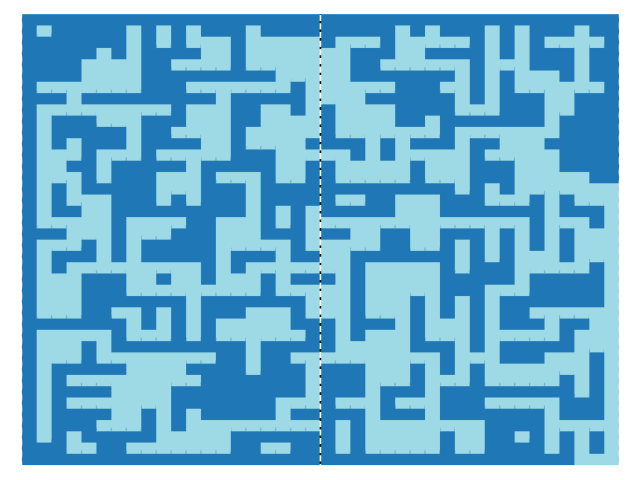
A WebGL 2 fragment shader for this pattern:

```glsl
#version 300 es
precision highp float;
// A framed grid of two interlocking blue trees, split by a dashed centre line.
// Even-even cells seed the dark tree, odd-odd cells the light one; the random
// cells between join them, and some loose tips are absorbed into blobs.

uniform vec2 u_resolution;
out vec4 fragColor;

const vec3 PAPER = vec3(1.0);
const vec3 INK = vec3(0.02, 0.05, 0.10);
const vec3 DARK_BLUE = vec3(0.12, 0.47, 0.71);
const vec3 LIGHT_BLUE = vec3(0.62, 0.85, 0.90);
const vec2 PANEL_MIN = vec2(0.034, 0.031);
const vec2 PANEL_MAX = vec2(0.9675, 0.9705);
const vec2 GRID = vec2(40.0);
const float LIGHT_CHANCE = 0.54;
const float ABSORB_CHANCE = 0.6;
const float PI = 3.14159265;

float hash(vec2 cell, float seed) {
    uvec2 q = uvec2(ivec2(cell) + 64);
    uint h = q.x * 374761393u + q.y * 668265263u + uint(seed) * 97531u;
    h = (h ^ (h >> 15u)) * 739982445u;
    h = (h ^ (h >> 12u)) * 695872825u;
    return float((h ^ (h >> 15u)) >> 8u) / 16777216.0;
}

// Frame colour: 0 dark, 1 light, -1 for inner cells.
float frameShade(vec2 cell, vec2 grid) {
    if (cell.x >= grid.x - 1.0) return cell.y < 25.0 ? 1.0 : 0.0;
    if (cell.y <= 0.0) return cell.x > 36.0 ? 1.0 : 0.0;
    if (cell.x <= 0.0 || cell.y >= grid.y - 1.0) return 0.0;
    return -1.0;
}

// Random shade of a cell that may join two seeds.
float linkShade(vec2 cell, vec2 grid) {
    float frame = frameShade(cell, grid);
    return frame >= 0.0 ? frame : step(hash(cell, 3.0), LIGHT_CHANCE);
}

// Final shade of one cell, from 0 dark to 1 light.
float cellShade(vec2 cell, vec2 grid) {
    cell = clamp(cell, vec2(0.0), grid - 1.0);
    float frame = frameShade(cell, grid);
    if (frame >= 0.0) return frame;
    vec2 parity = mod(cell, 2.0);
    if (parity.x != parity.y) return linkShade(cell, grid);

    float seedShade = parity.x;
    float kin = 0.0;
    for (int i = 0; i < 4; i++) {
        float side = float(i % 2) * 2.0 - 1.0;
        vec2 stride = i < 2 ? vec2(side, 0.0) : vec2(0.0, side);
        kin += 1.0 - abs(linkShade(cell + stride, grid) - seedShade);
    }
    bool absorbed = kin < 0.5 || (kin < 1.5 && hash(cell, 8.0) < ABSORB_CHANCE);
    return absorbed ? 1.0 - seedShade : seedShade;
}

// Blends the four cells around the nearest corner over a narrow edge.
float smoothShade(vec2 p, vec2 grid, vec2 edge) {
    vec2 base = floor(p - 0.5);
    vec2 w = clamp((fract(p - 0.5) - 0.5) / edge + 0.5, 0.0, 1.0);
    float low = mix(cellShade(base, grid), cellShade(base + vec2(1, 0), grid), w.x);
    float high = mix(cellShade(base + vec2(0, 1), grid), cellShade(base + 1.0, grid), w.x);
    return mix(low, high, w.y);
}

// Short faint seam on column lines, where light stands on dark.
float seam(vec2 p, vec2 grid, float width) {
    vec2 cell = floor(p);
    float step01 = cellShade(cell, grid) * (1.0 - cellShade(cell - vec2(0, 1), grid));
    float across = 1.0 - smoothstep(0.0, width, abs(fract(p.x + 0.5) - 0.5));
    return step01 * across * (1.0 - smoothstep(0.2, 0.4, fract(p.y)));
}

float boxMask(vec2 p, vec2 lo, vec2 hi, vec2 blur) {
    vec2 inside = clamp(min(p - lo, hi - p) / blur + 0.5, 0.0, 1.0);
    return inside.x * inside.y;
}

void main() {
    vec2 uv = gl_FragCoord.xy / u_resolution;
    vec2 pixel = 1.0 / u_resolution;
    vec2 cellSize = (PANEL_MAX - PANEL_MIN) / GRID;
    vec2 p = (uv - PANEL_MIN) / cellSize;

    // Cells and seams
    float shade = smoothShade(p, GRID, 1.1 * pixel / cellSize);
    shade *= 1.0 - 0.35 * seam(p, GRID, 0.09);
    vec3 color = mix(DARK_BLUE, LIGHT_BLUE, shade);

    // Dashed centre line
    float line = clamp((0.0012 - abs(uv.x - 0.5007)) / pixel.x + 0.5, 0.0, 1.0);
    float dash = smoothstep(0.3, 0.4, abs(fract(uv.y / 0.018) - 0.5));
    color = mix(color, mix(PAPER, INK, dash), line);

    // Panel with finely scalloped sides
    vec2 scallop = vec2(0.0008 * abs(cos(PI * p.y)), 0.0);
    float panel = boxMask(uv, PANEL_MIN + scallop, PANEL_MAX - scallop, pixel);
    fragColor = vec4(mix(PAPER, color, panel), 1.0);
}
```
